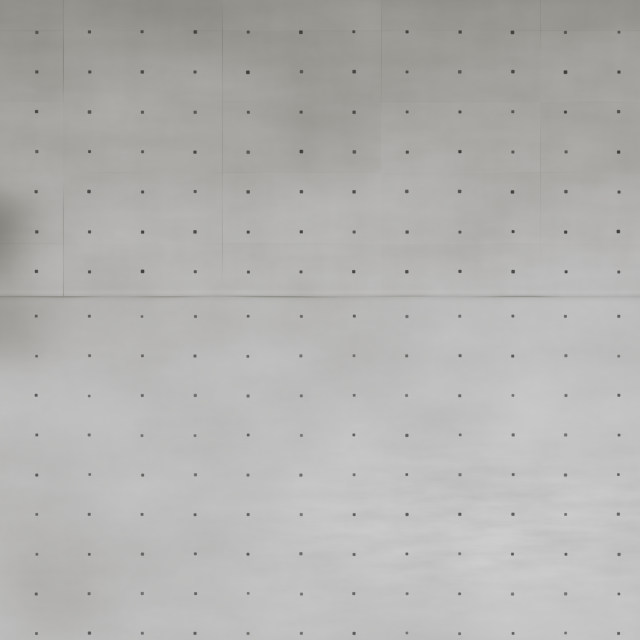
A WebGL 2 fragment shader for this texture:

```glsl
#version 300 es
precision highp float;
// Weathered cast concrete wall with a grid of small tie holes and one pour seam.

uniform vec2 u_resolution;
out vec4 fragColor;

const float SEAM_Y = 0.5365;
const vec3 HOLE_COLOR = vec3(0.24, 0.24, 0.23);
const vec3 SEAM_COLOR = vec3(0.53, 0.53, 0.50);

float hash(vec2 p) {
    vec3 q = fract(vec3(p.xyx) * 0.1031);
    q += dot(q, q.yzx + 33.33);
    return fract((q.x + q.y) * q.z);
}

vec2 gradient(vec2 cell) {
    float angle = 6.2832 * hash(cell);
    return vec2(cos(angle), sin(angle));
}

float gradientNoise(vec2 p) {
    vec2 i = floor(p), f = fract(p);
    vec2 u = f * f * f * (f * (f * 6.0 - 15.0) + 10.0);
    vec2 e = vec2(0.0, 1.0);
    float low = mix(dot(gradient(i), f), dot(gradient(i + e.yx), f - e.yx), u.x);
    float high = mix(dot(gradient(i + e), f - e), dot(gradient(i + 1.0), f - 1.0), u.x);
    return mix(low, high, u.y);
}

float fbm(vec2 p) {
    float sum = 0.0, amplitude = 0.5;
    for (int i = 0; i < 5; i++) {
        sum += amplitude * gradientNoise(p);
        p = p * 2.03 + 17.3;
        amplitude *= 0.5;
    }
    return sum;
}

// Soft elliptical blotch, 1 at its centre
float blotch(vec2 p, vec2 center, vec2 size) {
    vec2 d = (p - center) / size;
    return exp(-dot(d, d));
}

// Antialiased line of a given half width at distance d
float lineMask(float d, float halfWidth, float pixel) {
    return 1.0 - smoothstep(halfWidth - 0.6 * pixel, halfWidth + 0.6 * pixel, abs(d));
}

// Grid of rounded square holes, each slightly shifted, resized and faded
float holes(vec2 p, vec2 origin, vec2 spacing, vec2 count, float radius, float seed, float pixel) {
    vec2 id = clamp(round((p - origin) / spacing), vec2(0.0), count - 1.0);
    vec2 key = id + seed;
    vec2 jitter = (vec2(hash(key), hash(key + 31.0)) - 0.5) * 0.0012;
    float size = radius * mix(0.88, 1.12, hash(key + 57.0));
    vec2 d = abs(p - origin - id * spacing - jitter) - 0.4 * size;
    float dist = length(max(d, 0.0)) + min(max(d.x, d.y), 0.0) - 0.6 * size;
    return smoothstep(0.8 * pixel, -0.8 * pixel, dist) * mix(0.72, 1.0, hash(key + 83.0));
}

// Brightness of the bare wall: gradient, clouds, trowel streaks and stains
float wallTone(vec2 p, float upper) {
    float tone = mix(0.750, 0.572, pow(p.y, 2.9));
    tone += 0.030 * (p.x - 0.5) * (1.0 - 0.6 * upper);
    tone += 0.085 * fbm(p * vec2(3.5, 5.0) + 3.7);
    tone += 0.030 * fbm(p * vec2(5.0, 26.0) + 11.0) * mix(0.5, 1.0, upper);
    tone += 0.016 * fbm(p * vec2(24.0, 3.0) + 29.0) * upper;
    float scuffs = blotch(p, vec2(0.78, 0.18), vec2(0.35, 0.12));
    tone += scuffs * (0.018 + 0.07 * fbm(p * vec2(11.0, 55.0) + 41.0));
    tone -= 0.19 * blotch(p, vec2(-0.02, 0.63), vec2(0.065, 0.07));
    tone -= 0.085 * blotch(p, vec2(-0.01, 0.50), vec2(0.08, 0.07));
    tone -= 0.050 * blotch(p, vec2(0.07, 0.07), vec2(0.10, 0.06));
    return tone + 0.008 * fbm(p * 70.0);
}

// Faint board prints: per-panel tint and broken hairline joints
float panelTone(vec2 p, vec2 origin, vec2 size, float pixel) {
    vec2 q = (p - origin) / size;
    vec2 edge = (q - round(q)) * size;
    float tint = 0.018 * (hash(floor(q) + 60.0) - 0.5);
    float wear = smoothstep(-0.1, 0.35, gradientNoise(p * vec2(9.0, 7.0) + 5.0));
    float strength = mix(0.025, 0.11, exp(-abs(round(q.x))));
    float joints = strength * lineMask(edge.x, 0.0008, pixel);
    joints += 0.018 * lineMask(edge.y, 0.0008, pixel);
    return tint - joints * wear;
}

// Greys lose a little blue as they darken
vec3 concreteColor(float tone) {
    float warmth = 1.0 - smoothstep(0.58, 0.77, tone);
    return vec3(tone) - vec3(0.0, 0.007, 0.028) * warmth;
}

void main() {
    vec2 uv = gl_FragCoord.xy / u_resolution;
    float pixel = 1.0 / min(u_resolution.x, u_resolution.y);
    float seamY = SEAM_Y + 0.0015 * gradientNoise(vec2(uv.x * 7.0, 2.0));
    float upper = smoothstep(-0.7 * pixel, 0.7 * pixel, uv.y - seamY);

    float tone = wallTone(uv, upper);
    tone += upper * panelTone(uv, vec2(0.099, 0.73), vec2(0.2485, 0.111), pixel);
    vec3 color = concreteColor(tone);

    // Pour seam: pale lip, soft shadow and a broken dark crease
    float d = uv.y - seamY;
    float broken = smoothstep(-0.35, 0.3, gradientNoise(vec2(uv.x * 8.0, 6.0)) - 0.4 * (uv.x - 0.4));
    color += 0.020 * exp(-pow((d - 0.006) / 0.004, 2.0));
    color -= 0.03 * exp(-pow(d / 0.005, 2.0));
    color = mix(color, SEAM_COLOR, lineMask(d, 0.0012, pixel) * mix(0.1, 0.75, broken));

    // Tie holes: seven rows above the seam, nine fainter rows below
    float above = holes(uv, vec2(0.057, 0.5755), vec2(0.0827, 0.0624), vec2(12.0, 7.0), 0.0025, 3.0, pixel);
    float below = holes(uv, vec2(0.057, 0.0104), vec2(0.0827, 0.0619), vec2(12.0, 9.0), 0.0022, 120.0, pixel);
    color = mix(color, HOLE_COLOR, max(above, 0.8 * below));

    fragColor = vec4(clamp(color, 0.0, 1.0), 1.0);
}
```
